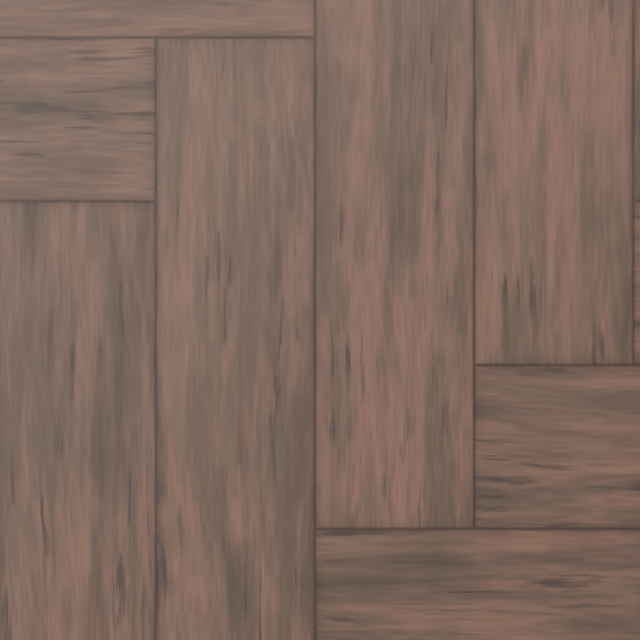
Give the GLSL for this texture, as a WebGL 2 fragment shader.

```glsl
#version 300 es
precision highp float;
// Herringbone wood floor: planks four cells long step diagonally over a grid.
// Each plank has its own grain, built from noise stretched along its length,
// with soft dark seams and a pale haze of light from the upper left.

uniform vec2 u_resolution;
out vec4 fragColor;

const vec2 CELL = vec2(0.2487, 0.2559);       // plank width across and down
const vec2 GRID_OFFSET = vec2(0.021, 0.771);  // grid shift, in cells
const float PLANK_LENGTH = 4.0;               // in cells
const float STEP_SHIFT = 2.0;                 // diagonal where upright planks begin
const float SEAM_HALF_WIDTH = 0.0021;
const float SEAM_SOFTNESS = 0.0024;
const float SEAM_STRENGTH = 0.62;
const float HALO_WIDTH = 0.008;
const float HALO_STRENGTH = 0.12;
const float PLANK_VARIATION = 0.03;
const float LIGHT_FALLOFF = 0.10;
const float HAZE_STRENGTH = 0.26;
const float FIBRE_STRENGTH = 0.06;

const vec3 GREY_WOOD = vec3(0.438, 0.370, 0.325);
const vec3 ROSE_WOOD = vec3(0.560, 0.435, 0.378);
const vec3 DARK_GRAIN = vec3(0.310, 0.275, 0.260);
const vec3 SEAM_COLOR = vec3(0.260, 0.225, 0.210);
const vec3 HAZE_COLOR = vec3(0.610, 0.565, 0.555);

float hash(vec2 p) {
  return fract(sin(dot(p, vec2(127.1, 311.7))) * 43758.5453);
}

float noise(vec2 p) {
  vec2 i = floor(p);
  vec2 f = fract(p);
  f = f * f * (3.0 - 2.0 * f);
  float low = mix(hash(i), hash(i + vec2(1.0, 0.0)), f.x);
  float high = mix(hash(i + vec2(0.0, 1.0)), hash(i + vec2(1.0, 1.0)), f.x);
  return mix(low, high, f.y);
}

float fbm(vec2 p) {
  float sum = 0.0;
  float weight = 0.5;
  for (int k = 0; k < 4; k++) {
    sum += weight * noise(p);
    p = p * 2.03 + vec2(17.3, 9.1);
    weight *= 0.5;
  }
  return sum / 0.9375;
}

// Wood colour; g.x runs along the plank and g.y across it, in cells.
vec3 woodGrain(vec2 g, float seed) {
  g += seed * vec2(41.0, 23.0);
  g.y += 0.07 * (noise(g * vec2(0.9, 2.0)) - 0.5);
  float patches = fbm(g * vec2(0.8, 4.0));
  float streaks = fbm(g * vec2(2.0, 15.0) + 31.0);
  float fibres = noise(g * vec2(9.0, 60.0)) - 0.5;
  float tone = 0.42 * patches + 0.58 * streaks + 0.08 * fibres;
  vec3 color = mix(GREY_WOOD, ROSE_WOOD, smoothstep(0.25, 0.75, tone));

  // Broad shadowed bands and ragged thin flecks
  float bands = smoothstep(0.52, 0.82, fbm(g * vec2(1.1, 7.0) + 57.0));
  float flecks = smoothstep(0.57, 0.85, fbm(g * vec2(2.6, 22.0) + 83.0));
  flecks *= smoothstep(0.25, 0.65, noise(g * vec2(1.4, 5.0) + 11.0));
  color = mix(color, DARK_GRAIN, clamp(0.35 * bands + 0.8 * flecks, 0.0, 0.75));
  return color * (1.0 + FIBRE_STRENGTH * fibres);
}

void main() {
  vec2 uv = gl_FragCoord.xy / u_resolution;
  vec2 p = vec2(uv.x, 1.0 - uv.y) / CELL + GRID_OFFSET;
  vec2 cell = floor(p);
  vec2 local = fract(p);

  // Position within the diagonal cycle: upright planks, then level ones
  float cycle = mod(cell.x + cell.y - STEP_SHIFT, 2.0 * PLANK_LENGTH);
  bool upright = cycle < PLANK_LENGTH;
  float part = mod(cycle, PLANK_LENGTH);
  vec2 plankStart = upright ? cell - vec2(0.0, part) : cell - vec2(part, 0.0);
  vec2 grainPos = upright ? local.yx : local;
  grainPos.x += part;
  vec2 grainScale = upright ? CELL.yx : CELL;

  // Wood and plank shade
  float seed = hash(plankStart + (upright ? 3.7 : 19.3));
  vec3 color = woodGrain(grainPos, seed);
  color *= 1.0 + PLANK_VARIATION * (fract(seed * 7.31) - 0.5);

  // Seams around the plank, fading unevenly along their length
  vec2 edge = min(grainPos, vec2(PLANK_LENGTH, 1.0) - grainPos) * grainScale;
  float dist = min(edge.x, edge.y);
  float soft = max(SEAM_SOFTNESS, 1.0 / min(u_resolution.x, u_resolution.y));
  float seam = 1.0 - smoothstep(SEAM_HALF_WIDTH - soft, SEAM_HALF_WIDTH + soft, dist);
  seam *= 0.75 + 0.5 * noise(uv * 14.0);
  color *= 1.0 - HALO_STRENGTH * exp(-dist / HALO_WIDTH);
  color = mix(color, SEAM_COLOR, SEAM_STRENGTH * seam);

  // Light and haze from the upper left
  float toLight = 0.5 + 0.5 * (uv.y - uv.x);
  color *= 1.0 + LIGHT_FALLOFF * (toLight - 0.3);
  color = mix(color, HAZE_COLOR, HAZE_STRENGTH * smoothstep(0.1, 1.0, toLight));
  fragColor = vec4(color, 1.0);
}
```
